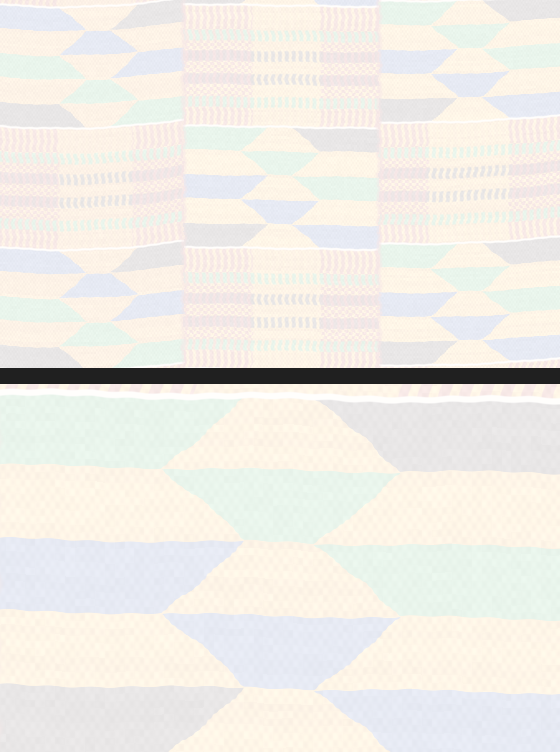
Top, the full canvas; bottom, a detail of the centre.
Give the GLSL for this pattern, as a WebGL 2 fragment shader.

```glsl
#version 300 es
precision highp float;
// Three woven strips side by side, each alternating a motif block of five
// trapezoid rows with a block of dashed weft bands over striped warp.
// Strips are offset and bent; sines and hashed threads give the weave.
uniform vec2 u_resolution;
out vec4 fragColor;

const vec3 GREEN = vec3(0.915, 0.96, 0.925);
const vec3 BLUE = vec3(0.905, 0.918, 0.955);
const vec3 GREY = vec3(0.912, 0.904, 0.904);
const vec3 PINK = vec3(0.965, 0.905, 0.905);

float px; // one pixel in units of canvas height

float hash(vec2 p) {
  return fract(sin(dot(p, vec2(127.1, 311.7))) * 4375.85);
}

float above(float d) { return smoothstep(-px, px, d); }

float band(float v, float centre) {
  return 1.0 - above((abs(v - centre) - 0.044) * 0.33);
}

// Side blocks on even rows, a central trapezoid on odd rows.
vec3 motif(vec3 cream, float x, float v, bool flipped) {
  float row = floor(v * 5.0), f = fract(v * 5.0);
  bool odd = mod(row, 2.0) > 0.5;
  float slope = odd != flipped ? 1.0 - f : f;
  float d = abs(x) - mix(0.031, 0.109, slope);
  float cover = above(odd ? -d : d);
  cover *= smoothstep(0.0, px * 15.0, min(f, 1.0 - f));

  float k = floor(row / 2.0);
  if (!odd && x > 0.0) k = mod(k + 2.0, 3.0);
  vec3 first = flipped ? BLUE : GREEN;
  vec3 second = flipped ? GREEN : BLUE;
  vec3 ink = k < 0.5 ? first : k < 1.5 ? second : GREY;
  return mix(cream, ink, cover);
}

// Four dashed bands, checks between them, pink warp at both sides.
vec3 bands(vec3 cream, float x, float v, float side) {
  float phase = abs(fract(x / 0.0188) - 0.5) * 0.0188;
  float dash = above(phase - 0.0042);
  float check = step(0.5, fract(v * 19.0));
  float inner = step(0.2, v) * step(v, 0.85);
  float warp = mix(dash, abs(dash - check), inner);
  vec3 col = mix(cream, PINK, warp * mix(0.13, 0.85, side));

  float green = max(band(v, 0.25), band(v, 0.80));
  float dark = max(band(v, 0.42), band(v, 0.61));
  vec3 greenBand = mix(mix(cream, PINK, side * 0.6), GREEN, dash);
  vec3 darkBand = mix(mix(cream, PINK, side), mix(GREY, PINK, side * 0.35), dash);
  col = mix(col, greenBand, green);
  return mix(col, darkBand, dark);
}

void main() {
  px = 1.0 / u_resolution.y;
  vec2 p = gl_FragCoord.xy / u_resolution;
  p = vec2(p.x * 1.524, 1.0 - p.y);

  // Strip under this point, with slightly ragged selvedges.
  float x = p.x + 0.002 * sin(p.y * 95.0) + 0.0012 * sin(p.y * 241.0);
  int strip = x < 0.5 ? 0 : x < 1.032 ? 1 : 2;
  vec3 place = strip == 0 ? vec3(0.0, 0.5, 0.54)
             : strip == 1 ? vec3(0.5, 0.532, 0.496)
             : vec3(1.032, 0.492, 0.504);   // left, width, motif centre
  vec3 hang = strip == 0 ? vec3(0.012, 0.042, -0.06)
            : strip == 1 ? vec3(0.341, 0.008, 0.0)
            : vec3(0.002, 0.012, -0.032);   // start, tilt, sag
  float u = (x - place.x) / place.y;
  float y = p.y - hang.x - hang.y * u - hang.z * u * u;
  y += 0.0012 * sin(p.x * 31.0 + p.y * 9.0) + 0.0006 * sin(p.x * 173.0);

  // Staggered threads.
  vec2 thread = vec2(p.x / 0.009, y / 0.0066);
  float weave = sin(thread.x * 6.283 + 3.1416 * floor(thread.y))
              * sin(fract(thread.y) * 3.1416);
  float fleck = hash(floor(thread)) - 0.5;
  float pick = hash(vec2(floor(thread.y), float(strip))) - 0.5;

  float warm = strip == 0 ? 0.25 : 0.65;
  vec3 cream = mix(vec3(0.99, 0.947, 0.905), vec3(1.0, 0.968, 0.907),
                   clamp(warm + 0.3 * weave + 0.4 * pick, 0.0, 1.0));

  // Blocks alternate down the strip.
  float block = y / 0.33, v = fract(block);
  float centred = (u - place.z) * place.y + 0.001 * weave;
  vec3 col;
  if (mod(floor(block), 2.0) < 0.5) {
    col = motif(cream, centred, v, strip == 0);
  } else {
    vec2 middle = strip == 0 ? vec2(0.32, 0.72)
                : strip == 1 ? vec2(0.35, 0.70) : vec2(0.27, 0.72);
    float inside = min(u - middle.x, middle.y - u) * place.y;
    col = bands(cream, x - place.x, v, above(-inside));
  }
  col += 0.009 * weave + 0.012 * fleck + 0.006 * pick;

  // White picks between blocks, frayed pink seams between strips.
  float border = abs(block - round(block)) * 0.33;
  col = mix(col, vec3(1.0, 0.995, 0.99), 1.0 - above(border - 0.0028));
  float seam = min(abs(x - 0.5), abs(x - 1.032));
  float fray = 0.5 + 0.5 * hash(vec2(floor(p.y / 0.007), float(strip)));
  col = mix(col, PINK, 0.7 * fray * (1.0 - smoothstep(0.002, 0.01, seam)));

  fragColor = vec4(clamp(col, 0.0, 1.0), 1.0);
}
```
